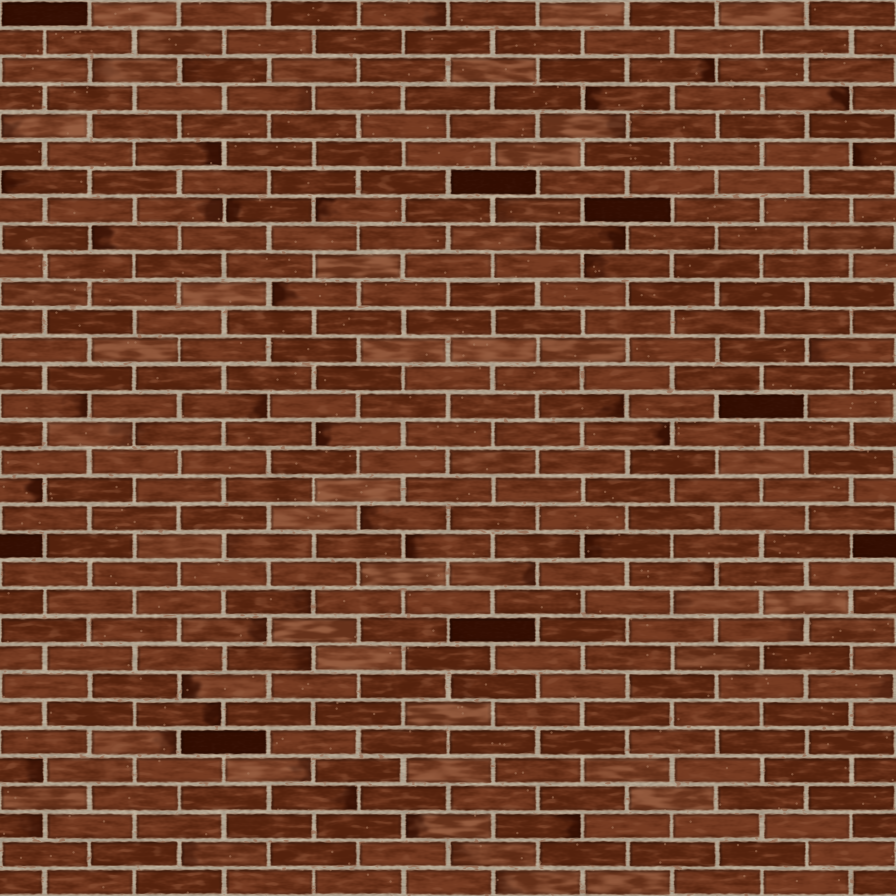
A three.js fragment shader for this texture:

```glsl
varying vec2 vUv;

vec2 hash2(vec2 p) {
  vec3 a = fract(p.xyx * vec3(0.1031, 0.1030, 0.0973));
  a += dot(a, a.yzx + 33.33);
  return fract((a.xx + a.yz) * a.zy);
}

// Gradient noise, about -0.7 to 0.7, repeating after a whole period
float corner(vec2 cell, vec2 offset, vec2 period) {
  float angle = 6.28318 * hash2(mod(cell, period) + 17.0).x;
  return dot(vec2(cos(angle), sin(angle)), offset);
}

float wrapNoise(vec2 period) {
  vec2 p = vUv * period;
  vec2 i = floor(p), f = fract(p);
  vec2 u = f * f * f * (f * (f * 6.0 - 15.0) + 10.0);
  vec2 e = vec2(1.0, 0.0);
  float low = mix(corner(i, f, period), corner(i + e, f - e, period), u.x);
  float high = mix(corner(i + e.yx, f - e.yx, period), corner(i + 1.0, f - 1.0, period), u.x);
  return mix(low, high, u.y);
}

float roundedBox(vec2 p, vec2 halfSize, float radius) {
  vec2 e = abs(p) - halfSize + radius;
  return length(max(e, 0.0)) + min(max(e.x, e.y), 0.0) - radius;
}

// Sparse round flecks, at most one per grid cell
float flecks(float count) {
  vec2 p = vUv * count;
  vec2 cell = mod(floor(p), count);
  vec2 place = 0.3 + 0.4 * hash2(cell + 51.0);
  float chosen = step(0.975, hash2(cell + 203.0).x);
  return chosen * (1.0 - smoothstep(0.08, 0.3, length(fract(p) - place)));
}

void main() {
  // Running bond: 10 bricks across, 32 courses
  vec2 count = vec2(10.0, 32.0);
  vec2 wall = vUv * count;
  wall.x += 0.5 * (1.0 - mod(floor(wall.y), 2.0));
  vec2 id = mod(floor(wall), count);
  vec2 local = (fract(wall) - 0.5) / count;
  vec2 tone = hash2(id + 3.0);
  vec2 burn = hash2(id + 71.0);
  vec2 pose = hash2(id + 137.0) - 0.5;

  float cloud = wrapNoise(vec2(27.0, 71.0));
  float streak = wrapNoise(vec2(43.0, 187.0));
  float grain = wrapNoise(vec2(170.0, 410.0));
  float ripple = wrapNoise(vec2(93.0, 107.0));

  // Brick outline, slightly shifted, tilted and ragged
  vec2 q = local - pose * vec2(0.0016, 0.0008);
  q.y += q.x * pose.x * 0.012;
  vec2 halfSize = vec2(0.0473, 0.0130) + pose.yx * vec2(0.0008, 0.0005);
  float edge = roundedBox(q, halfSize, 0.0012) + 0.0009 * ripple + 0.0006 * grain;
  float brickMask = 1.0 - smoothstep(-0.0011, 0.0013, edge);

  // Fired clay tones
  vec3 deepClay = vec3(0.335, 0.135, 0.052);
  vec3 warmClay = vec3(0.47, 0.235, 0.135);
  vec3 paleClay = vec3(0.61, 0.385, 0.27);
  vec3 charred = vec3(0.19, 0.045, 0.0);
  float heat = 0.2 + 0.65 * tone.x + 0.5 * cloud + 0.5 * streak + 0.2 * grain;
  vec3 brick = mix(deepClay, warmClay, smoothstep(0.0, 1.0, heat));
  float bleached = smoothstep(0.8, 1.0, tone.y);
  float scuff = smoothstep(-0.25, 0.5, cloud + 0.7 * streak);
  brick = mix(brick, paleClay, bleached * (0.25 + 0.6 * scuff));
  brick = mix(brick, paleClay, 0.3 * smoothstep(0.15, 0.55, streak + 0.4 * ripple));

  // Scorched ends and a few fully charred bricks
  float side = burn.y > 0.5 ? 1.0 : -1.0;
  float endBurn = smoothstep(0.022, 0.044, side * q.x + 0.025 * cloud + 0.012 * ripple);
  brick = mix(brick, charred, endBurn * smoothstep(0.72, 0.95, burn.x) * 0.85);
  float fullBurn = step(0.972, burn.x);
  brick = mix(brick, charred + 0.025 * max(grain, 0.0), 0.95 * fullBurn);

  // Dark rim, strongest at the upper left
  float rim = smoothstep(-0.0045, -0.0005, edge);
  float upperLeft = smoothstep(-0.004, 0.0, max(q.y - halfSize.y, -q.x - halfSize.x));
  brick *= 1.0 - 0.12 * rim - 0.17 * upperLeft;
  brick = mix(brick, vec3(0.66, 0.48, 0.37), 0.55 * flecks(150.0) * (1.0 - fullBurn));

  // Pale mortar with clay dust along the bricks
  vec3 mortar = vec3(0.69, 0.64, 0.565) * (1.0 + 0.1 * cloud + 0.12 * grain);
  float dust = 1.0 - smoothstep(0.0, 0.0022, edge - 0.001 * ripple);
  mortar = mix(mortar, vec3(0.61, 0.45, 0.35), 0.6 * dust);
  float smear = smoothstep(0.3, 0.6, ripple + 0.4 * grain);
  mortar = mix(mortar, vec3(0.53, 0.31, 0.21), 0.55 * smear);

  gl_FragColor = vec4(mix(mortar, brick, brickMask), 1.0);
}
```
